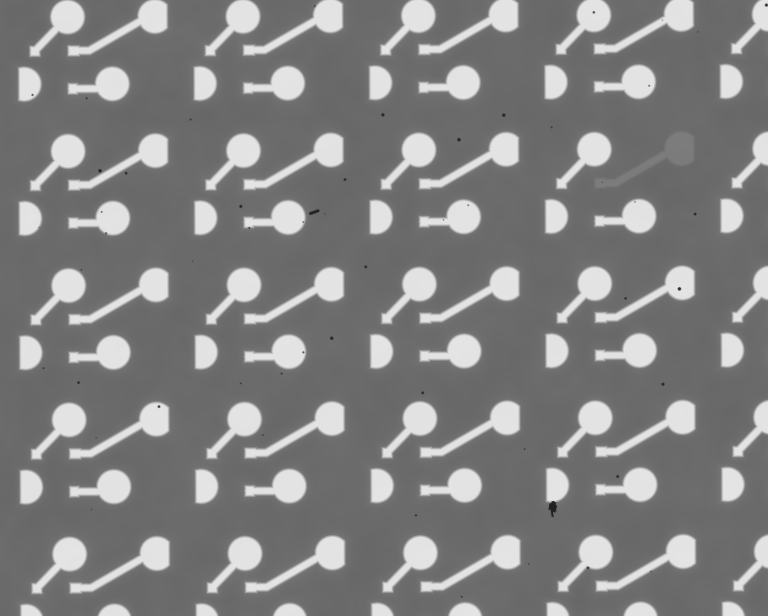
This pattern is drawn by a Shadertoy shader. Its source:

```glsl
const float SPAN = 768.0;                  // design units across the canvas width
const vec2 PITCH = vec2(175.4, 134.3);     // repeat spacing
const vec2 ORIGIN = vec2(67.6, 17.0);      // first upper disc, from the top left
const vec2 CELL_MID = vec2(25.0, 33.0);    // centre of one motif
const float TILT = 0.0038;                 // slight rotation of the lattice
const vec2 FADED_CELL = vec2(3.0, 1.0);    // column and row of the faint lead
const float DISC_R = 16.9;
const float LEAD_HALF = 3.7;
const float EDGE_SOFT = 1.9;
const float HALO = 0.11;
const float HALO_REACH = 3.5;
const float GROUND = 0.415;
const float METAL = 0.89;
const float FADED = 0.485;
const float DIRT = 0.13;
const float SPECK_GRID = 52.0;
const float SPECK_CHANCE = 0.27;

vec2 hash2(vec2 p) {
    vec3 q = fract(vec3(p.xyx) * vec3(0.1031, 0.1030, 0.0973));
    q += dot(q, q.yzx + 33.33);
    return fract((q.xx + q.yz) * q.zy);
}

float gradientDot(vec2 corner, vec2 p) {
    float angle = 6.2832 * hash2(corner + 71.0).x;
    return dot(vec2(cos(angle), sin(angle)), p - corner);
}

float gradientNoise(vec2 p) {
    vec2 i = floor(p), f = p - i;
    vec2 u = f * f * f * (f * (f * 6.0 - 15.0) + 10.0);
    float low = mix(gradientDot(i, p), gradientDot(i + vec2(1, 0), p), u.x);
    float high = mix(gradientDot(i + vec2(0, 1), p), gradientDot(i + 1.0, p), u.x);
    return mix(low, high, u.y);
}

float disc(vec2 p, vec2 c) { return length(p - c) - DISC_R; }

float box(vec2 p, vec2 c, vec2 halfSize) {
    vec2 d = abs(p - c) - halfSize;
    return length(max(d, 0.0)) + min(max(d.x, d.y), 0.0);
}

float lead(vec2 p, vec2 a, vec2 b) {
    vec2 ab = b - a;
    float t = clamp(dot(p - a, ab) / dot(ab, ab), 0.0, 1.0);
    return length(p - a - ab * t) - LEAD_HALF;
}

// Disc with a diagonal lead, half disc, and disc with a level lead
float smallParts(vec2 p) {
    float d = min(disc(p, vec2(0)), lead(p, vec2(0), vec2(-32.0, 33.0)));
    d = min(d, box(p, vec2(-32.8, 34.2), vec2(4.8)));
    d = min(d, max(disc(p, vec2(-43.7, 67.0)), -49.0 - p.x));
    d = min(d, disc(p, vec2(44.5, 67.0)));
    d = min(d, lead(p, vec2(4.0, 71.8), vec2(44.0, 71.8)));
    return min(d, box(p, vec2(5.0, 71.8), vec2(4.5, 5.0)));
}

// Trimmed disc with a long bent lead
float longLead(vec2 p) {
    vec2 elbow = vec2(21.5, 33.7);
    float d = max(disc(p, vec2(87.3, -0.3)), p.x - 99.6);
    d = min(d, lead(p, elbow, vec2(80.0, 0.2)));
    d = min(d, lead(p, vec2(5.0, 33.7), elbow));
    return min(d, box(p, vec2(6.0, 33.9), vec2(5.5, 4.8)));
}

float coverage(float d, float soft) {
    float body = smoothstep(soft, -soft, d);
    return body + (1.0 - body) * HALO * exp(-max(d, 0.0) / HALO_REACH);
}

// Scattered round specks, one candidate per grid square
float specks(vec2 p, float soft) {
    float amount = 0.0;
    vec2 base = floor(p / SPECK_GRID);
    for (int y = -1; y <= 1; y++)
    for (int x = -1; x <= 1; x++) {
        vec2 id = base + vec2(x, y);
        vec2 r = hash2(id + 19.0);
        float radius = mix(0.6, 1.7, r.y * r.y);
        float d = length(p - (id + hash2(id + 47.0)) * SPECK_GRID) - radius;
        float seen = step(r.x, SPECK_CHANCE) * mix(0.45, 0.95, r.y);
        amount = max(amount, seen * smoothstep(soft, -soft, d));
    }
    return amount;
}

void mainImage(out vec4 fragColor, in vec2 fragCoord) {
    float unit = SPAN / iResolution.x;
    vec2 p = vec2(fragCoord.x, iResolution.y - fragCoord.y) * unit;
    float soft = max(EDGE_SOFT, 0.8 * unit);

    // Lattice
    vec2 q = p - ORIGIN;
    q += TILT * vec2(-q.y, q.x);
    vec2 grid = (q - CELL_MID) / PITCH + 0.5;
    vec2 cell = floor(grid);
    vec2 local = (fract(grid) - 0.5) * PITCH + CELL_MID;

    // Mottled ground and metal
    float mottle = 0.014 * gradientNoise(p / 75.0) + 0.010 * gradientNoise(p / 21.0);
    float shade = GROUND + mottle;
    float leadTone = all(equal(cell, FADED_CELL)) ? FADED : METAL;
    shade = mix(shade, METAL + 0.5 * mottle, coverage(smallParts(local), soft));
    shade = mix(shade, leadTone + 0.5 * mottle, coverage(longLead(local), soft));

    // Specks, a short fibre and a ragged clump
    float dirt = specks(p, max(0.9, 0.7 * unit));
    float fibre = lead(p, vec2(310.5, 213.5), vec2(318.0, 210.8)) + LEAD_HALF - 1.4;
    float clump = min(length((p - vec2(553.0, 507.5)) * vec2(1.0, 0.8)) - 4.2,
                      box(p, vec2(552.5, 509.0), vec2(1.3, 7.5)));
    clump += 2.0 * gradientNoise(p / 3.0);
    dirt = max(dirt, smoothstep(1.0, -1.0, min(fibre, clump)));
    fragColor = vec4(vec3(mix(shade, DIRT, dirt)), 1.0);
}
```
